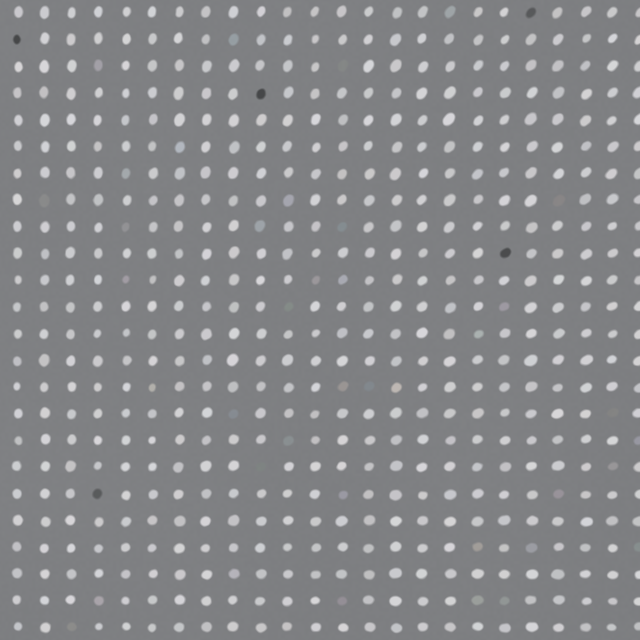
Give the GLSL for this pattern, as a Shadertoy shader.

```glsl
// Grey sheet pierced by a 24 x 24 grid of soft pale dots. Each cell hashes its own
// size, offset and tone; dots stretch outward from the lower-left corner, and a few
// are faded, tinted or dark.

const vec2 GRID_ORIGIN = vec2(0.0268, 0.0195);
const vec2 GRID_PITCH = vec2(0.0423, 0.0418);
const vec3 SHEET_GREY = vec3(0.495, 0.50, 0.51);
const vec3 DOT_PALE = vec3(0.79, 0.79, 0.80);
const vec3 DOT_DARK = vec3(0.27, 0.275, 0.28);

float hash(vec2 p) {
    vec3 q = fract(p.xyx * vec3(0.1031, 0.1030, 0.0973));
    q += dot(q, q.yzx + 33.33);
    return fract((q.x + q.y) * q.z);
}

vec2 hash2(vec2 p) {
    return vec2(hash(p + 17.3), hash(p + 71.9));
}

float valueNoise(vec2 p) {
    vec2 i = floor(p), f = fract(p);
    f = f * f * (3.0 - 2.0 * f);
    return mix(mix(hash(i), hash(i + vec2(1, 0)), f.x),
               mix(hash(i + vec2(0, 1)), hash(i + vec2(1, 1)), f.x), f.y);
}

// Approximate signed distance to an ellipse whose long side follows axis
float ellipseDistance(vec2 p, vec2 axis, vec2 radii) {
    vec2 q = vec2(dot(p, axis), dot(p, vec2(-axis.y, axis.x)));
    float k = length(q / radii);
    return k * (k - 1.0) / max(length(q / (radii * radii)), 1e-4);
}

// Centre of a dot: whole rows and columns drift, then each dot strays a little
vec2 dotCentre(vec2 cell) {
    vec2 lineDrift = vec2(hash(vec2(cell.x, 91.0)), hash(vec2(57.0, cell.y))) - 0.5;
    vec2 stray = hash2(cell) - 0.5;
    return GRID_ORIGIN + cell * GRID_PITCH + lineDrift * 0.0024 + stray * 0.0030;
}

// Radius blends the habits of the row and column with the dot's own
float dotRadius(vec2 cell, float reach) {
    float row = hash(vec2(23.0, cell.y));
    float column = hash(vec2(cell.x, 41.0));
    float own = hash(cell + 130.0);
    return 0.0054 + 0.0010 * row + 0.0012 * column + 0.0017 * own + 0.0004 * reach;
}

vec3 dotColour(vec2 cell, vec3 sheet) {
    float fate = hash(cell + 211.0);
    float tone = hash(cell + 307.0);
    vec3 pale = DOT_PALE + 0.09 * (tone - 0.45);
    vec3 tint = vec3(hash(cell + 401.0), 0.5, hash(cell + 503.0)) - 0.5;
    vec3 faded = mix(sheet, pale, 0.05 + 0.6 * tone) + 0.06 * tint;
    vec3 colour = fate < 0.07 ? faded : pale + 0.015 * tint;
    return fate > 0.992 ? mix(DOT_DARK, sheet, 0.4 * tone) : colour;
}

void mainImage(out vec4 fragColor, in vec2 fragCoord) {
    vec2 uv = fragCoord / iResolution.y;

    // Sheet with faint broad shading and fine grain
    float shade = 0.010 * (valueNoise(uv * 4.0) - 0.5);
    float grain = 0.008 * (valueNoise(uv * 190.0) - 0.5);
    vec3 sheet = SHEET_GREY + shade + grain;

    // Dot belonging to this cell
    vec2 cell = floor((uv - GRID_ORIGIN) / GRID_PITCH + 0.5);
    vec2 centre = dotCentre(cell);
    float reach = length(centre);
    float stretch = sqrt(1.0 + 0.36 * reach);
    vec2 radii = dotRadius(cell, reach) * vec2(stretch, 1.0 / stretch);
    float wobble = 0.0012 * (valueNoise(uv * 160.0 + 40.0) - 0.5);
    float dist = ellipseDistance(uv - centre, centre / reach, radii) + wobble;

    // Soft rim, never thinner than a pixel
    float blur = max(0.0024, 1.0 / iResolution.y);
    float cover = 1.0 - smoothstep(-blur, blur, dist);
    fragColor = vec4(mix(sheet, dotColour(cell, sheet), cover), 1.0);
}
```
